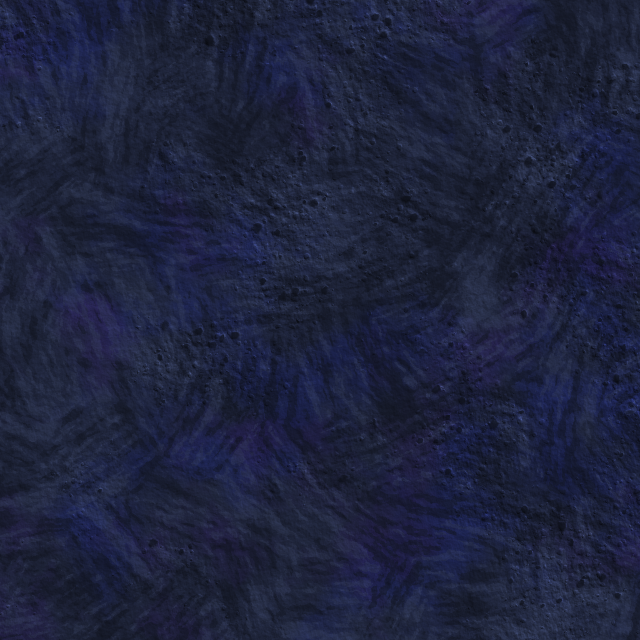
A WebGL 1 fragment shader for this texture:

```glsl
precision highp float;
// Weathered midnight-blue plaster: soft navy, cobalt and violet stains,
// patches of frayed dry brush strokes that each run their own way, and
// clusters of small blisters and pits lit from the upper right.
uniform vec2 u_resolution;

#define STAIN_SCALE 6.5
#define STROKE_PATCHES 8.5
#define STROKE_FREQ vec2(30.0, 135.0)
#define STROKE_CONTRAST 0.85
#define CLOUD_CONTRAST 0.55
#define PIT_CELLS 50.0
#define BLISTER_CELLS 92.0
#define RELIEF 0.48
#define GRAIN_RELIEF 1.6
#define FRAY 0.007
#define LIGHT_DIR vec2(0.6, 0.8)

const vec3 NAVY   = vec3(0.118, 0.141, 0.224);
const vec3 COBALT = vec3(0.102, 0.130, 0.345);
const vec3 VIOLET = vec3(0.142, 0.114, 0.288);
const vec3 PALE   = vec3(0.186, 0.218, 0.320);
const vec3 INK    = vec3(0.074, 0.090, 0.142);

float hash(vec2 p) {
  return fract(sin(dot(p, vec2(127.1, 311.7))) * 43758.5453);
}

vec2 hash2(vec2 p) {
  return vec2(hash(p), hash(p + 57.3));
}

float noise(vec2 p) {
  vec2 i = floor(p), f = fract(p);
  f = f * f * (3.0 - 2.0 * f);
  return mix(mix(hash(i), hash(i + vec2(1.0, 0.0)), f.x),
             mix(hash(i + vec2(0.0, 1.0)), hash(i + 1.0), f.x), f.y);
}

// Fractal noise centred on zero
float fbm(vec2 p) {
  float sum = 0.0, amp = 0.5;
  for (int i = 0; i < 5; i++) {
    sum += amp * (noise(p) - 0.5);
    p = mat2(1.6, 1.2, -1.2, 1.6) * p + 17.3;
    amp *= 0.58;
  }
  return sum;
}

// Streaked noise, turned to a random direction in every patch
float strokes(vec2 p) {
  vec2 q = p * STROKE_PATCHES, cell = floor(q);
  float sum = 0.0, power = 0.0001;
  for (int y = -1; y <= 1; y++)
  for (int x = -1; x <= 1; x++) {
    vec2 id = cell + vec2(float(x), float(y));
    vec2 d = q - id - hash2(id);
    float w = max(0.0, 1.0 - dot(d, d));
    w *= w * w;
    float a = 3.14159 * hash(id + 9.1), c = cos(a), s = sin(a);
    vec2 along = mat2(c, -s, s, c) * p * STROKE_FREQ + 40.0 * hash2(id + 3.7);
    float n = 0.4 * noise(along * 0.5) + 0.45 * noise(along + 5.0)
            + 0.3 * noise(along * 2.0 + 11.0) - 0.575;
    sum += w * n;
    power += w * w;
  }
  return sum / sqrt(power);
}

// Scattered round marks: x = filled disc, y = lit and shaded rim
vec2 marks(vec2 p, float cells, float density) {
  vec2 q = p * cells, cell = floor(q), result = vec2(0.0);
  for (int y = -1; y <= 1; y++)
  for (int x = -1; x <= 1; x++) {
    vec2 id = cell + vec2(float(x), float(y));
    vec2 d = q - id - hash2(id + cells);
    float r = mix(0.14, 0.38, pow(hash(id + 21.7), 2.0));
    float present = smoothstep(0.0, 0.1, density - hash(id + 71.9));
    float dist = length(d) / r;
    float ring = (dist - 1.0) / 0.4;
    float facing = dot(d / (length(d) + 0.001), LIGHT_DIR);
    result.x = max(result.x, present * (1.0 - smoothstep(0.65, 1.1, dist)));
    result.y += present * exp(-ring * ring) * facing;
  }
  return result;
}

void main() {
  vec2 p = gl_FragCoord.xy / min(u_resolution.x, u_resolution.y);
  vec2 frayed = p + FRAY * vec2(fbm(p * 95.0), fbm(p * 95.0 + 31.0));

  // Stains with ragged borders
  vec2 ragged = frayed + 0.03 * vec2(fbm(p * 22.0), fbm(p * 22.0 + 8.0));
  float blue = smoothstep(-0.06, 0.32, fbm(ragged * STAIN_SCALE + 4.0));
  float violet = smoothstep(0.0, 0.32, fbm(ragged * STAIN_SCALE + 63.0));
  vec3 color = mix(NAVY, COBALT, 0.65 * blue);
  color = mix(color, VIOLET, 0.65 * violet);

  // Crisp flakes of pale and dark paint along the strokes
  float cloud = fbm(ragged * 8.0 + 90.0);
  float streak = strokes(frayed);
  float tone = streak + 0.45 * cloud + 0.3 * fbm(p * 120.0 + 50.0);
  color *= 1.0 + CLOUD_CONTRAST * cloud + STROKE_CONTRAST * 0.45 * streak;
  float pale = smoothstep(0.10, 0.17, tone);
  float dark = smoothstep(0.11, 0.19, -tone);
  color = mix(color, PALE, STROKE_CONTRAST * 0.42 * pale);
  color = mix(color, INK, STROKE_CONTRAST * 0.55 * dark);

  // Fine embossed grain, then clustered blisters and pits
  float cluster = smoothstep(-0.12, 0.2, fbm(p * 7.0 + 140.0));
  float grain = fbm(p * 85.0) - fbm((p + 0.0025 * LIGHT_DIR) * 85.0);
  vec2 rough = p + 0.008 * vec2(fbm(p * 80.0 + 3.0), fbm(p * 80.0 + 23.0));
  vec2 blister = marks(rough, BLISTER_CELLS, 0.55 * cluster);
  vec2 pit = marks(rough + 0.37, PIT_CELLS, 0.26 * cluster);
  color *= 1.0 + GRAIN_RELIEF * grain * (0.5 + 0.5 * cluster);
  color *= 1.0 + RELIEF * clamp(blister.y + pit.y, -1.0, 1.0);
  color = mix(color, INK * 0.75, 0.7 * pit.x + 0.08 * blister.x);

  gl_FragColor = vec4(color, 1.0);
}
```
